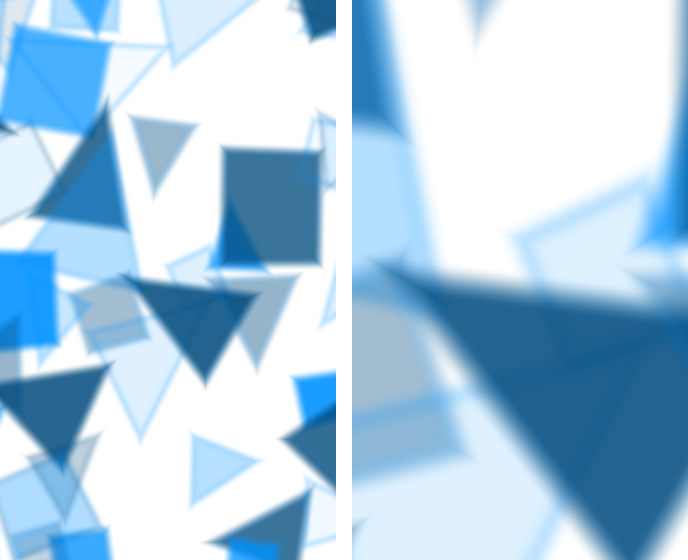
Left: the whole. Right: its middle third, enlarged.
Write a Shadertoy shader that draws this background.

```glsl
// Scattered translucent blue triangles and squares with soft outlines on white.

const float TAU = 6.2831853;
const vec3 AZURE = vec3(0.0, 0.57, 1.0);
const vec3 NAVY = vec3(0.0, 0.29, 0.49);

vec4 hash4(vec2 cell) {
    vec4 h = fract((cell.xyxy + 17.0) * vec4(0.1031, 0.1030, 0.0973, 0.1099));
    h += dot(h, h.wzxy + 33.33);
    return fract((h.xxyz + h.yzzw) * h.zywx);
}

// Corner on the unit circle, nudged along it by a per-corner offset
vec2 corner(int i, int sides, float seed, float spin) {
    float nudge = fract(seed * 17.0 * float(i % sides + 1)) - 0.5;
    nudge *= sides == 3 ? 0.5 : 0.22;
    float angle = spin + TAU * (float(i) + nudge) / float(sides);
    return vec2(cos(angle), sin(angle));
}

// Signed distance to the edges of a convex polygon
float polygon(vec2 p, int sides, float radius, float seed, float spin) {
    float d = -1.0;
    for (int i = 0; i < sides; i++) {
        vec2 a = radius * corner(i, sides, seed, spin);
        vec2 b = radius * corner(i + 1, sides, seed, spin);
        vec2 edge = normalize(b - a);
        d = max(d, dot(p - a, vec2(edge.y, -edge.x)));
    }
    return d;
}

// Fill colour and opacity: pale azure, grey navy, deep navy or vivid azure
vec4 fillPaint(float kind, float strength) {
    if (kind < 0.44) return vec4(AZURE, mix(0.02, 0.44, strength));
    if (kind < 0.63) return vec4(NAVY, mix(0.08, 0.50, strength));
    if (kind < 0.82) return vec4(NAVY, mix(0.76, 0.90, strength));
    return vec4(AZURE, mix(0.68, 1.0, strength));
}

void mainImage(out vec4 fragColor, in vec2 fragCoord) {
    vec2 p = fragCoord / iResolution.y;
    vec2 cellSize = vec2(0.15, 0.143);
    int columns = int(ceil(iResolution.x / iResolution.y / cellSize.x));
    vec3 color = vec3(1.0);

    // One shape per loosely jittered cell, layered from top to bottom
    for (int row = 8; row >= -2; row--) {
        for (int column = -2; column <= columns + 1; column++) {
            vec2 cell = vec2(column, row);
            vec4 place = hash4(cell);
            vec4 look = hash4(cell + 41.0);
            vec2 center = (cell + 0.5 + 1.4 * (place.xy - 0.5)) * cellSize;
            float radius = 0.062 + 0.075 * place.z * place.z;
            int sides = look.x < 0.55 ? 3 : 4;
            if (sides == 3) radius *= 1.15;

            // Triangles turn freely, squares only tilt
            float spin = sides == 3 ? TAU * place.w : TAU / 8.0 + 0.9 * (place.w - 0.5);
            float d = polygon(p - center, sides, radius, look.y, spin);

            // Evenly spread paint choices
            float kind = fract(dot(cell, vec2(0.755, 0.570)) + 0.13);
            vec4 paint = fillPaint(kind, look.z);
            float fill = smoothstep(0.0115, -0.0115, d);
            color = mix(color, paint.rgb, paint.a * fill);

            // Blurred outline just inside the edge, faint on strong fills
            float outline = exp(-pow((d + 0.003) / 0.0062, 2.0));
            vec3 ink = look.w < 0.7 ? AZURE : NAVY;
            color = mix(color, ink, mix(0.20, 0.03, paint.a) * outline);
        }
    }
    fragColor = vec4(color, 1.0);
}
```
